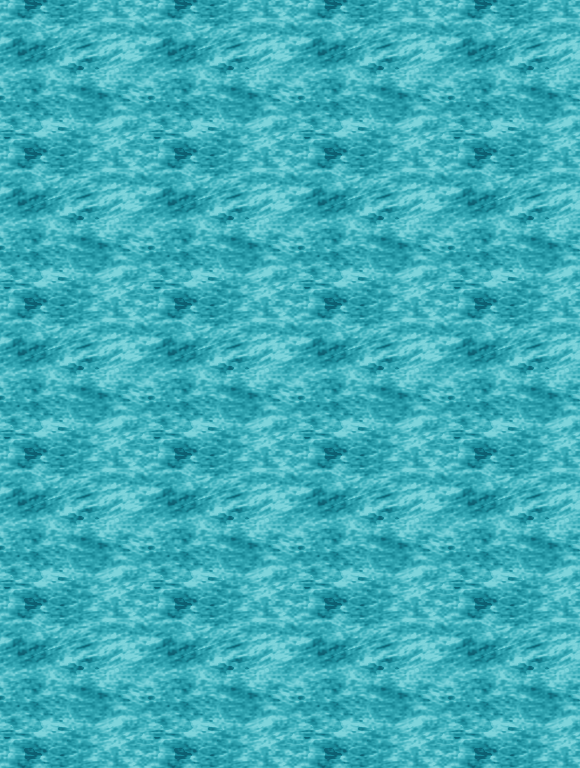
A WebGL 1 fragment shader for this texture:

```glsl
precision highp float;
// Rippling turquoise water: a square tile of wavelets, wisps and dark flecks, repeated.

uniform vec2 u_resolution;

float hash(vec2 p) {
  vec3 q = fract(vec3(p.xyx) * vec3(0.1031, 0.1030, 0.0973));
  q += dot(q, q.yzx + 33.33);
  return fract((q.x + q.y) * q.z);
}

// Lattice value that wraps after "period" cells
float lattice(vec2 cell, vec2 period, float seed) {
  return hash(floor(mod(cell + 0.5, period)) + seed * vec2(17.0, 31.0));
}

// Smooth noise over the unit tile, seamless at its borders
float noise(vec2 p, vec2 period, float seed) {
  p *= period;
  vec2 i = floor(p);
  vec2 f = p - i;
  f = f * f * (3.0 - 2.0 * f);
  float low = mix(lattice(i, period, seed), lattice(i + vec2(1.0, 0.0), period, seed), f.x);
  float high = mix(lattice(i + vec2(0.0, 1.0), period, seed), lattice(i + 1.0, period, seed), f.x);
  return mix(low, high, f.y);
}

// Layered noise centred on zero, strongest in the fine layers
float ripples(vec2 p, vec2 period, float seed) {
  float sum = 0.0;
  float weight = 0.58;
  for (int i = 0; i < 4; i++) {
    sum += weight * (noise(p, period, seed + float(i)) - 0.5);
    period *= 2.0;
    weight *= 1.06;
  }
  return sum;
}

// Thin bright crest lines along the middle level of the noise
float crests(vec2 p, vec2 period, float seed) {
  return pow(1.0 - abs(2.0 * noise(p, period, seed) - 1.0), 6.0);
}

// Soft spot that wraps around the tile
float spot(vec2 p, vec2 centre, vec2 size) {
  vec2 d = (fract(p - centre + 0.5) - 0.5) / size;
  return exp(-dot(d, d));
}

float waterTone(vec2 p) {
  // Bend the surface so that the wavelets curve
  vec2 bent = p + vec2(0.06, 0.035) * (vec2(noise(p, vec2(4.0, 6.0), 1.0),
                                            noise(p, vec2(6.0, 5.0), 2.0)) - 0.5);

  // Flat wavelets, and wisps that rise gently to the right
  vec2 slanted = vec2(bent.x, 3.0 * bent.y - bent.x);
  float flatWaves = ripples(bent, vec2(4.0, 10.0), 3.0)
                  + 0.40 * (crests(bent, vec2(5.0, 14.0), 8.0) - 0.30);
  float wisps = ripples(slanted, vec2(4.0, 3.0), 11.0)
              + 0.40 * (crests(slanted, vec2(4.0, 5.0), 16.0) - 0.30);
  float wispBand = max(spot(p, vec2(p.x, 0.66), vec2(1.0, 0.15)),
                       0.8 * spot(p, vec2(0.75, 0.15), vec2(0.25, 0.12)));
  float tone = 0.55 + mix(flatWaves, wisps, wispBand);

  // Pale swells and shaded hollows
  tone += 0.10 * spot(p, vec2(p.x, 0.49), vec2(1.0, 0.04));
  tone += 0.10 * spot(p, vec2(0.35, 0.09), vec2(0.30, 0.09));
  tone += 0.10 * spot(p, vec2(0.20, 0.82), vec2(0.40, 0.05));
  tone -= 0.42 * spot(p, vec2(0.27, 0.255), vec2(0.14, 0.045));
  tone -= 0.12 * spot(p, vec2(0.05, 0.66), vec2(0.18, 0.06));
  tone -= 0.12 * spot(p, vec2(0.60, 0.68), vec2(0.15, 0.07));

  // Clusters of small, crisp dark flecks
  float cluster = spot(p, vec2(0.36, 0.13), vec2(0.12, 0.08))
                + spot(p, vec2(0.06, 0.11), vec2(0.12, 0.07))
                + spot(p, vec2(0.20, 0.96), vec2(0.16, 0.06))
                + spot(p, vec2(0.57, 0.56), vec2(0.12, 0.06))
                + 0.8 * spot(p, vec2(0.95, 0.35), vec2(0.14, 0.05));
  float fleck = noise(bent, vec2(17.0, 40.0), 21.0);
  tone -= 0.70 * min(cluster + 0.1, 1.0) * smoothstep(0.60, 0.72, fleck);

  // Fine grain
  return tone + 0.45 * (noise(p, vec2(64.0, 72.0), 25.0) - 0.5);
}

void main() {
  // Square tiles, 5.12 to the height, counted from the top left corner
  vec2 p = (gl_FragCoord.xy - vec2(0.0, u_resolution.y)) / u_resolution.y * 5.12;
  float tone = waterTone(p);

  vec3 abyss = vec3(0.05, 0.38, 0.45);
  vec3 deep = vec3(0.10, 0.54, 0.60);
  vec3 teal = vec3(0.23, 0.68, 0.73);
  vec3 foam = vec3(0.49, 0.83, 0.86);
  vec3 color = mix(abyss, deep, smoothstep(-0.45, 0.05, tone));
  color = mix(color, teal, clamp(tone / 0.5, 0.0, 1.0));
  color = mix(color, foam, clamp((tone - 0.5) / 0.5, 0.0, 1.0));
  gl_FragColor = vec4(color, 1.0);
}
```
